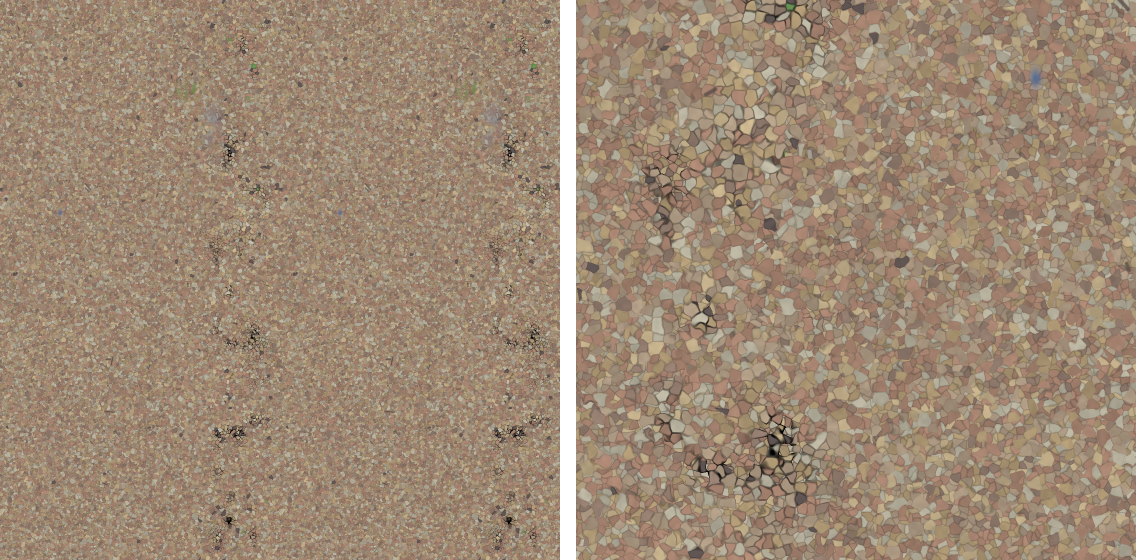
Left, the full canvas; right, a detail of the centre.
Reproduce this texture procedurally as a Shadertoy shader.

```glsl
// Fine pebbly ground: tan and pink gravel with a coarser, dirtier strip, repeated twice across.

#define PERIOD vec2(0.5, 1.0)        // size of one repeat: two across, one down
#define GRIT_CELLS 240.0             // fine grains per canvas (even)
#define STONE_CELLS 164.0            // larger stones per canvas (even)
#define STRIP_X 0.428                // centre of the coarse strip
#define STRIP_WIDTH 0.058
#define TWIGS 16
#define BROWN vec3(0.61, 0.48, 0.41)
#define TAN vec3(0.62, 0.55, 0.47)
#define OCHRE vec3(0.63, 0.55, 0.42)
#define PALE vec3(0.66, 0.64, 0.57)
#define UMBER vec3(0.53, 0.45, 0.40)
#define CREAM vec3(0.69, 0.62, 0.49)

vec3 hash(vec2 cell, float seed) {
    vec3 p = fract(vec3(cell, seed) * vec3(0.1031, 0.1030, 0.0973));
    p += dot(p, p.yxz + 33.33);
    return fract((p.xxy + p.yxx) * p.zyx);
}

vec2 wrapCell(vec2 cell, float n) {
    return floor(mod(cell + 0.5, n * PERIOD));
}

// Shortest offset between two points of the repeating plane
vec2 wrapDelta(vec2 d) {
    return d - PERIOD * floor(d / PERIOD + 0.5);
}

float noise(vec2 p, float n, float seed) {
    vec2 q = p * n, i = floor(q), f = q - i;
    f *= f * (3.0 - 2.0 * f);
    float a = hash(wrapCell(i, n), seed).x;
    float b = hash(wrapCell(i + vec2(1, 0), n), seed).x;
    float c = hash(wrapCell(i + vec2(0, 1), n), seed).x;
    float d = hash(wrapCell(i + vec2(1, 1), n), seed).x;
    return mix(mix(a, b, f.x), mix(c, d, f.x), f.y);
}

// Uneven cellular pattern: xy = nearest cell, z = distance to its border
vec3 pebbles(vec2 p, float n, float seed) {
    vec2 q = p * n, base = floor(q), nearest = base;
    float d1 = 9.0, d2 = 9.0;
    for (int y = -1; y <= 1; y++)
    for (int x = -1; x <= 1; x++) {
        vec2 cell = base + vec2(x, y);
        vec2 id = wrapCell(cell, n);
        vec3 h = hash(id, seed);
        float d = length(cell + h.xy - q) + 0.3 * h.z;
        if (d < d1) { d2 = d1; d1 = d; nearest = id; }
        else d2 = min(d2, d);
    }
    return vec3(nearest, d2 - d1);
}

// Mineral colour drawn by share, with a brightness change per pebble
vec3 mineral(vec3 h) {
    vec3 c = BROWN;
    c = mix(c, TAN, step(0.31, h.x));
    c = mix(c, OCHRE, step(0.56, h.x));
    c = mix(c, PALE, step(0.69, h.x));
    c = mix(c, UMBER, step(0.83, h.x));
    c = mix(c, CREAM, step(0.91, h.x));
    return c * (0.92 + 0.16 * h.y);
}

float spot(vec2 p, vec2 centre, vec2 radius) {
    vec2 d = wrapDelta(p - centre) / radius;
    return exp(-dot(d, d));
}

vec3 ground(vec2 p) {
    // Strip and stain masks
    float broad = noise(p, 14.0, 3.0), ragged = noise(p, 44.0, 5.0);
    float fine = noise(p, 320.0, 6.0);
    float sx = wrapDelta(p - vec2(STRIP_X + 0.03 * (broad - 0.5), 0.0)).x / STRIP_WIDTH;
    float strip = exp(-sx * sx) * (0.25 + 0.9 * ragged);
    float stain = strip * smoothstep(0.45, 0.85, 0.5 * noise(p, 18.0, 8.0) + 0.5 * ragged);
    stain = clamp(stain + 0.8 * ragged * spot(p, vec2(0.456, 0.385), vec2(0.022, 0.032)), 0.0, 1.0);

    // Bent coordinates roughen the outlines
    vec2 bend = vec2(noise(p, 260.0, 61.0), noise(p, 260.0, 62.0)) - 0.5;
    vec2 r = p + 0.0028 * bend;

    // Fine grit
    vec3 g = pebbles(r, GRIT_CELLS, 11.0);
    vec3 color = mineral(hash(g.xy, 12.0));
    color *= mix(0.84 - 0.25 * stain, 1.04, smoothstep(0.0, 0.25, g.z));

    // Larger stones, denser in the strip, with shadowed gaps of uneven depth
    vec3 s = pebbles(r, STONE_CELLS, 21.0);
    vec3 pick = hash(s.xy, 22.0), kind = hash(s.xy, 23.0);
    vec3 stone = mineral(pick) * (1.0 + 0.05 * strip);
    stone = mix(stone, vec3(0.36, 0.32, 0.31), step(kind.x, 0.004 + 0.015 * strip + 0.16 * stain));
    stone = mix(stone, vec3(0.40, 0.56, 0.32), step(0.994, kind.y) * smoothstep(0.2, 0.5, strip));
    float gap = (0.12 + 0.2 * strip + 0.65 * stain) * (0.4 + 1.2 * fine);
    stone *= 1.03 - gap * (1.0 - smoothstep(0.0, 0.22 + 0.16 * stain, s.z));
    float shown = step(kind.z, 0.22 + 0.3 * broad + 0.6 * strip);
    color = mix(color, stone, shown * smoothstep(0.0, 0.12, s.z + 0.1 * strip));
    color *= 0.96 + 0.08 * fine;

    // Slate-grey smear, moss tuft and one blue chip
    float smear = spot(p, vec2(0.380, 0.770), vec2(0.014, 0.045));
    color = mix(color, vec3(0.53, 0.51, 0.53), 0.8 * smear * smoothstep(0.2, 0.6, ragged));
    float moss = spot(p, vec2(0.336, 0.840), vec2(0.017, 0.013));
    color = mix(color, vec3(0.43, 0.56, 0.30), moss * smoothstep(0.3, 0.7, noise(p, 150.0, 31.0)));
    color = mix(color, vec3(0.34, 0.43, 0.60), spot(p, vec2(0.107, 0.620), vec2(0.003, 0.005)));

    // Short dark twigs
    for (int i = 0; i < TWIGS; i++) {
        vec3 h = hash(vec2(i, 7), 41.0), k = hash(vec2(i, 9), 42.0);
        vec2 dir = vec2(cos(6.2832 * h.z), sin(6.2832 * h.z));
        vec2 d = wrapDelta(p - h.xy * PERIOD);
        float along = clamp(dot(d, dir), 0.0, 0.004 + 0.013 * k.x * k.x);
        float twig = 1.0 - smoothstep(0.0005, 0.0018, length(d - along * dir));
        color = mix(color, vec3(0.34, 0.30, 0.28), 0.8 * twig);
    }

    // Slow drift of tone
    return color * (0.985 + 0.03 * noise(p, 8.0, 51.0));
}

void mainImage(out vec4 fragColor, in vec2 fragCoord) {
    // Average four samples for smooth edges
    vec3 sum = vec3(0.0);
    for (int i = 0; i < 4; i++) {
        vec2 offset = vec2(i % 2, i / 2) * 0.5 - 0.25;
        sum += ground(mod((fragCoord + offset) / iResolution.xy, PERIOD));
    }
    fragColor = vec4(sum / 4.0, 1.0);
}
```
